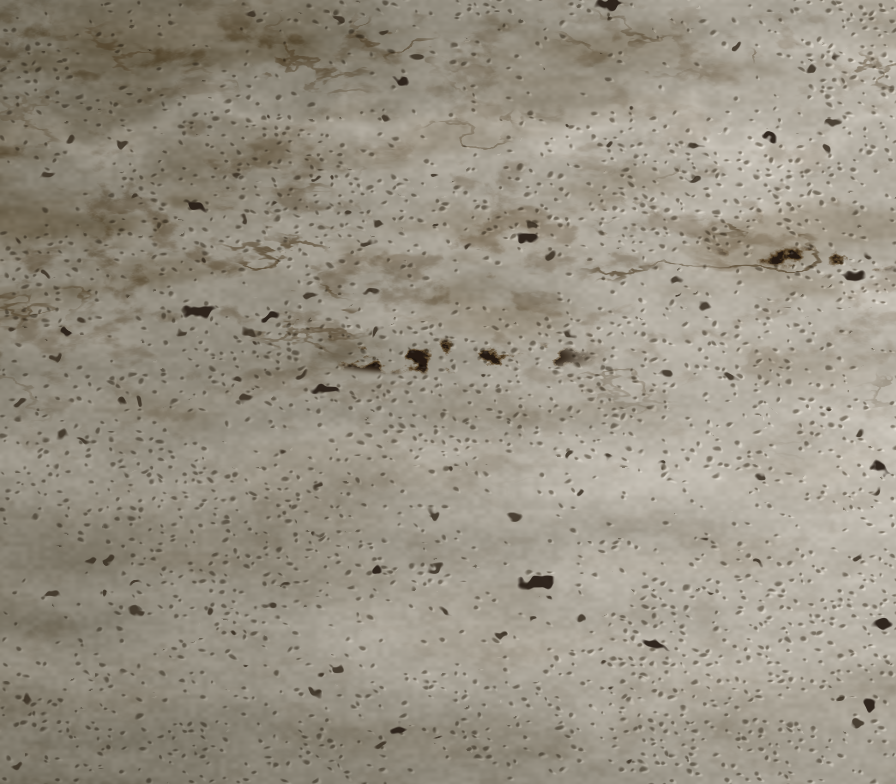
This texture is drawn by a WebGL 1 fragment shader. Its source:

```glsl
precision highp float;
uniform vec2 u_resolution;

vec2 hash2(vec2 p) {
  vec3 q = fract(p.xyx * vec3(0.1031, 0.1030, 0.0973));
  q += dot(q, q.yzx + 33.33);
  return fract((q.xx + q.yz) * q.zy);
}

float noise(vec2 p) {
  vec2 i = floor(p), f = fract(p);
  f = f * f * (3.0 - 2.0 * f);
  return mix(mix(hash2(i).x, hash2(i + vec2(1.0, 0.0)).x, f.x),
             mix(hash2(i + vec2(0.0, 1.0)).x, hash2(i + 1.0).x, f.x), f.y);
}

float fbm(vec2 p) {
  float sum = 0.0, amp = 0.5;
  for (int i = 0; i < 5; i++) {
    sum += amp * noise(p);
    p = p * 2.03 + 17.3;
    amp *= 0.5;
  }
  return sum / 0.97;
}

// Scattered, slightly tilted ellipses, one candidate per cell
float spots(vec2 p, vec2 cells, float chance, float radius, float stretch) {
  vec2 id = floor(p * cells);
  float mask = 0.0;
  for (int j = -1; j <= 1; j++) {
    for (int i = -1; i <= 1; i++) {
      vec2 cell = id + vec2(float(i), float(j)) + 60.0;
      vec2 place = hash2(cell), shape = hash2(cell + 37.7);
      vec2 d = p - (cell - 60.0 + 0.15 + 0.7 * place) / cells;
      float tilt = (shape.x - 0.5) * 1.2;
      d = mat2(cos(tilt), -sin(tilt), sin(tilt), cos(tilt)) * d;
      d.x /= mix(1.0, stretch, hash2(cell + 11.9).y);
      float edge = length(d) - radius * mix(0.45, 1.0, shape.y);
      float present = step(hash2(cell + 91.3).x, chance);
      mask = max(mask, present * (1.0 - smoothstep(-0.0014, 0.0014, edge)));
    }
  }
  return mask;
}

float band(float y, float center, float width) {
  float d = (y - center) / width;
  return exp(-d * d);
}

void main() {
  vec2 uv = gl_FragCoord.xy / u_resolution;
  vec2 p = gl_FragCoord.xy / u_resolution.y;
  vec2 warp = vec2(fbm(p * 9.0 + 3.1), fbm(p * 9.0 + 41.7)) - 0.5;
  vec2 rough = vec2(noise(p * 110.0), noise(p * 110.0 + 53.0)) - 0.5;
  vec2 q = p + warp * vec2(0.05, 0.02);

  // Light falling from the right
  float tone = 0.505 + 0.21 * smoothstep(-0.1, 1.0, uv.x);
  tone += 0.035 * band(uv.y, 0.4, 0.3) - 0.035 * smoothstep(0.75, 1.0, uv.y);
  tone -= 0.03 * (1.0 - smoothstep(0.0, 0.25, uv.y));

  // Horizontal sediment layers and mottling
  tone += 0.16 * (fbm(q * vec2(1.6, 13.0) + 5.0) - 0.5);
  tone += 0.10 * (fbm(q * vec2(9.0, 24.0) + 29.0) - 0.5);
  tone += 0.05 * (noise(p * vec2(130.0, 170.0)) - 0.5);
  tone += 0.055 * band(uv.y + 0.2 * warp.y, 0.835, 0.022);
  tone += 0.025 * band(uv.y + 0.1 * warp.y, 0.42, 0.03);
  vec3 color = vec3(tone, tone - 0.022, tone - 0.075 + 0.05 * (tone - 0.55));

  // Ochre stains, strongest in the upper layers
  float upper = band(uv.y, 0.68, 0.17) + 0.7 * band(uv.y, 0.94, 0.05);
  float region = 0.2 + 0.8 * upper * mix(1.0, 0.55, uv.x);
  float stain = smoothstep(0.46, 0.75, fbm(q * vec2(5.0, 17.0) + 71.0)) * region;
  color -= stain * vec3(0.13, 0.15, 0.18);
  float blotch = smoothstep(0.54, 0.74, fbm(q * vec2(24.0, 42.0) + 13.0));
  color -= blotch * region * vec3(0.12, 0.14, 0.16);

  // Broken rusty veins and cavities
  float ridge = abs(fbm(q * vec2(13.0, 28.0) + 7.0) - 0.5);
  float patches = smoothstep(0.52, 0.66, fbm(p * vec2(5.0, 12.0) + 87.0));
  float vein = (1.0 - smoothstep(0.008, 0.04, ridge)) * patches * upper;
  color = mix(color, vec3(0.29, 0.22, 0.12), 0.65 * vein);
  float row = band(uv.y, 0.545, 0.02) * band(uv.x, 0.5, 0.13);
  row += 0.8 * band(uv.y, 0.67 - 0.1 * (uv.x - 0.9), 0.014) * band(uv.x, 0.9, 0.09);
  float cavity = fbm(p * vec2(32.0, 46.0) + 19.0) + 0.16 * row;
  float rust = smoothstep(0.6, 0.7, cavity) * smoothstep(0.15, 0.5, row);
  color = mix(color, vec3(0.31, 0.22, 0.10), 0.85 * rust);
  color = mix(color, vec3(0.14, 0.10, 0.07), smoothstep(0.68, 0.74, cavity) * rust);

  // Fine pits: shadow on one side, lit rim on the other
  float density = smoothstep(0.36, 0.64, fbm(p * vec2(3.5, 11.0) + 47.0));
  float chance = 0.12 + 0.42 * density;
  vec2 pitted = p + rough * 0.004;
  float pit = spots(pitted, vec2(75.0, 95.0), chance, 0.0026, 1.8);
  float rim = spots(pitted + vec2(-0.0032, 0.0022), vec2(75.0, 95.0), chance, 0.0026, 1.8);
  color += 0.11 * rim * (1.0 - pit) * (0.3 + 0.7 * uv.x);
  color = mix(color, color * vec3(0.58, 0.55, 0.5), 0.85 * pit);

  // Deeper specks and long dark holes
  vec2 torn = p + rough * 0.010;
  float speck = spots(torn, vec2(24.0, 30.0), 0.15, 0.0046, 2.2);
  float hole = spots(torn + 3.7, vec2(7.0, 12.0), 0.17, 0.0072, 3.4);
  color = mix(color, vec3(0.22, 0.18, 0.13), 0.85 * speck);
  color = mix(color, vec3(0.16, 0.12, 0.09), 0.95 * hole);

  gl_FragColor = vec4(clamp(color, 0.0, 1.0), 1.0);
}
```
